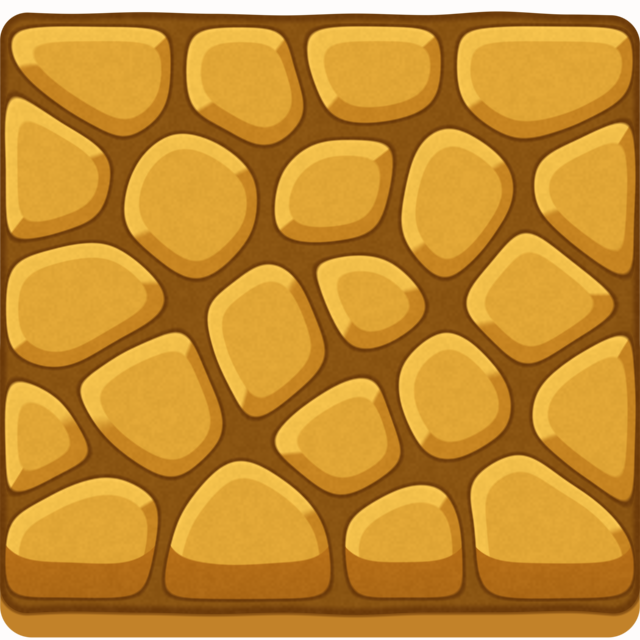
Give the GLSL for this texture, as a WebGL 1 fragment shader.

```glsl
precision highp float;
// A block of rounded golden paving stones set in brown mortar over an ochre slab.
// Stones are smooth-cornered Voronoi cells clipped to a box; each has a lit and
// a shaded bevel, and the lowest row shows a darker front side.
uniform vec2 u_resolution;

#define SEED 7.0
#define COLUMNS 4.0
#define ROWS 5.0
#define JITTER 0.30
#define HALF_GAP 0.0105
#define CORNER_SHARPNESS 55.0
#define BEVEL 0.019
#define OUTLINE 0.007
#define FRONT_TOP 0.116
#define GRAIN 0.028

const vec2 STONES_MIN = vec2(0.008, 0.065);
const vec2 STONES_MAX = vec2(0.992, 0.958);
const vec3 FACE = vec3(0.88, 0.65, 0.21);
const vec3 LIGHT = vec3(0.95, 0.75, 0.29);
const vec3 SHADE = vec3(0.78, 0.52, 0.13);
const vec3 FRONT = vec3(0.71, 0.43, 0.09);
const vec3 MORTAR = vec3(0.54, 0.33, 0.07);
const vec3 DARK = vec3(0.43, 0.235, 0.04);
const vec3 SLAB = vec3(0.76, 0.51, 0.16);
const vec3 PAPER = vec3(0.995, 0.99, 0.985);

vec2 hash2(vec2 p) {
  vec3 q = fract(vec3(p.xyx) * vec3(0.1031, 0.1030, 0.0973));
  q += dot(q, q.yzx + 33.33);
  return fract((q.xx + q.yz) * q.zy);
}

float noise(vec2 p) {
  vec2 i = floor(p), f = fract(p);
  f = f * f * (3.0 - 2.0 * f);
  return mix(mix(hash2(i).x, hash2(i + vec2(1, 0)).x, f.x),
             mix(hash2(i + vec2(0, 1)).x, hash2(i + vec2(1, 1)).x, f.x), f.y);
}

float roundBox(vec2 p, vec2 lo, vec2 hi, float r) {
  vec2 q = abs(p - 0.5 * (lo + hi)) - 0.5 * (hi - lo) + r;
  return length(max(q, 0.0)) + min(max(q.x, q.y), 0.0) - r;
}

// Stone centre in a staggered, jittered grid; odd rows hold one stone more.
vec2 site(float col, float row) {
  float even = 1.0 - mod(row, 2.0);
  vec2 j = (hash2(vec2(col, row) + SEED * 13.7) - 0.5) * 2.0 * JITTER;
  vec2 c = vec2((col + 0.5 * even + j.x) / COLUMNS, (row + 0.5 + j.y) / ROWS);
  c.y = mix(STONES_MIN.y, STONES_MAX.y, c.y);
  return vec2(clamp(c.x, 0.06, 0.94), c.y);
}

bool missing(float col, float row) {
  return mod(row, 2.0) < 0.5 && col > COLUMNS - 0.5;
}

// Adds one straight edge: xy = weighted normal, z = stone sum, w = face sum.
void addEdge(inout vec4 sum, float d, vec2 n) {
  float inset = BEVEL * (0.8 + 0.4 * abs(n.y) - 0.15 * n.x);
  float w = exp(-CORNER_SHARPNESS * d);
  sum += vec4(n * w, w, w * exp(CORNER_SHARPNESS * inset));
}

float cover(float d, float soft) { return smoothstep(-soft, soft, d); }

void main() {
  vec2 uv = gl_FragCoord.xy / u_resolution;
  float px = 0.9 / min(u_resolution.x, u_resolution.y);
  vec2 wobble = vec2(noise(uv * 11.0), noise(uv * 11.0 + 40.0)) - 0.5;
  vec2 p = uv + 0.010 * wobble;

  // Nearest stone centre
  vec2 home = vec2(0.0);
  float best = 9.0;
  for (float row = 0.0; row < ROWS; row++)
    for (float col = 0.0; col <= COLUMNS; col++) {
      if (missing(col, row)) continue;
      vec2 s = site(col, row);
      float d = length(s - p);
      if (d < best) { best = d; home = s; }
    }

  // Smooth minimum over the cell edges and the four sides of the box
  vec4 sum = vec4(0.0);
  for (float row = 0.0; row < ROWS; row++)
    for (float col = 0.0; col <= COLUMNS; col++) {
      vec2 s = site(col, row), v = s - home;
      if (missing(col, row) || dot(v, v) < 1e-6) continue;
      vec2 n = normalize(v);
      addEdge(sum, dot(0.5 * (s + home) - p, n) - HALF_GAP, n);
    }
  vec2 b = uv + 0.003 * wobble;
  addEdge(sum, b.x - STONES_MIN.x, vec2(-1, 0));
  addEdge(sum, STONES_MAX.x - b.x, vec2(1, 0));
  addEdge(sum, b.y - STONES_MIN.y, vec2(0, -1));
  addEdge(sum, STONES_MAX.y - b.y, vec2(0, 1));
  float stone = -log(sum.z) / CORNER_SHARPNESS;
  float face = -log(sum.w) / CORNER_SHARPNESS;
  vec2 normal = sum.xy / sum.z;

  // Bevels, face, bright rim and the front side of the lowest row
  float lit = cover(dot(normal, vec2(-0.6, 0.8)), 0.07);
  vec3 bevel = mix(SHADE, LIGHT, lit);
  bevel += 0.03 * lit * (1.0 - smoothstep(0.002, 0.006, stone));
  vec3 top = mix(bevel, FACE, cover(face, px * 1.3));
  float frontEdge = FRONT_TOP + 0.03 * exp(-40.0 * max(stone, 0.0)) + 0.006 * wobble.x;
  vec3 front = FRONT * (0.95 + 0.8 * (uv.y - STONES_MIN.y));
  vec3 stoneColor = mix(front, top, cover(uv.y - frontEdge, px * 1.5));

  // Mortar with dark outlines around stones and along the block rim
  float ripple = 0.008 * (noise(vec2(uv.x * 9.0, 3.0 + floor(uv.y * 2.0))) - 0.5);
  float block = roundBox(uv, vec2(0.0, 0.042 + ripple), vec2(1.0, 0.979 + ripple), 0.045);
  float outline = 1.0 - smoothstep(0.3 * OUTLINE, OUTLINE, -stone);
  float rim = smoothstep(-0.016, -0.004, block);
  vec3 color = mix(MORTAR, DARK, max(outline, rim));
  color = mix(color, stoneColor, cover(stone, px * 1.3));

  // Slab below the block, then the pale surround
  float slab = roundBox(uv, vec2(0.0, 0.004), vec2(1.0, 0.5), 0.05);
  vec3 slabColor = mix(DARK, SLAB, 0.35 + 0.65 * smoothstep(0.001, 0.006, block));
  vec3 ground = mix(slabColor, PAPER, cover(slab, px));
  float grain = noise(uv * 230.0) + 0.6 * noise(uv * 70.0) - 0.8;
  color += GRAIN * grain * vec3(1.0, 0.9, 0.6);
  gl_FragColor = vec4(mix(color, ground, cover(block, px)), 1.0);
}
```
